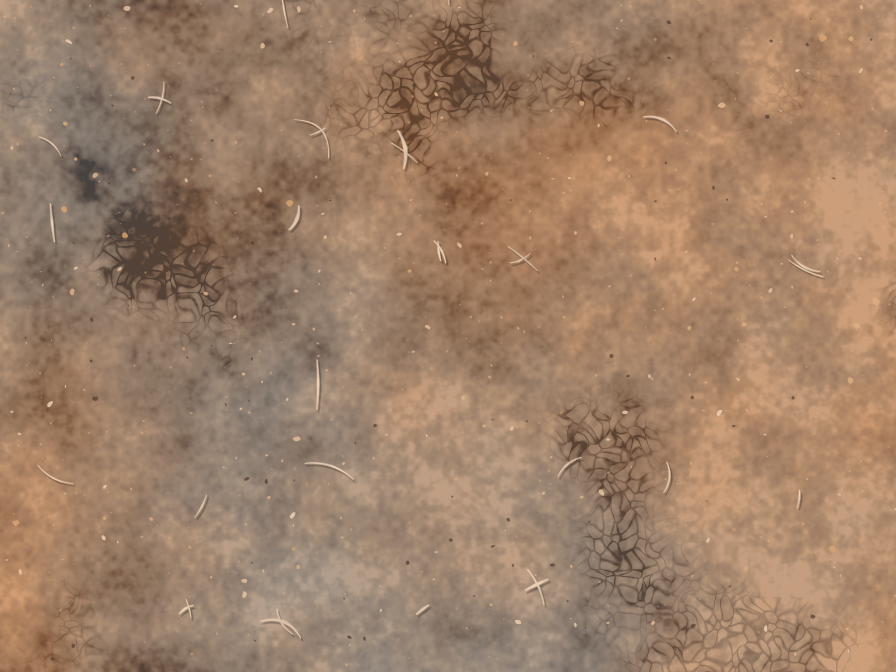
Write a Shadertoy shader that draws this texture.

```glsl
const vec3 DARK_SOIL  = vec3(0.48, 0.36, 0.28);
const vec3 DAMP_SOIL  = vec3(0.56, 0.45, 0.36);
const vec3 MID_SOIL   = vec3(0.62, 0.50, 0.41);
const vec3 DRY_SOIL   = vec3(0.68, 0.55, 0.44);
const vec3 PALE_SOIL  = vec3(0.77, 0.62, 0.50);
const vec3 STRAW      = vec3(0.93, 0.82, 0.71);
const vec3 OCHRE      = vec3(0.84, 0.63, 0.43);
const vec3 WARM_SHIFT = vec3(0.22, 0.00, -0.16);
const float BROAD_CONTRAST = 6.2;
const float CLUMP_CONTRAST = 4.2;
const float GRAIN_CONTRAST = 2.4;
const float CRACK_DEPTH    = 2.1;
const float CRUMB_SCALE = 52.0;
const float SPECK_SCALE = 24.0;
const float DUST_SCALE  = 58.0;
const float STRAW_SCALE = 5.5;
const float SOFTNESS    = 0.0028;  // edge width, in canvas heights

vec2 hash2(vec2 p) {
    vec3 q = fract(p.xyx * vec3(0.1031, 0.1030, 0.0973));
    q += dot(q, q.yzx + 33.33);
    return fract((q.xx + q.yz) * q.zy);
}

mat2 rotation(float angle) {
    float c = cos(angle), s = sin(angle);
    return mat2(c, s, -s, c);
}

float noise(vec2 p) {
    vec2 i = floor(p), f = fract(p);
    f = f * f * (3.0 - 2.0 * f);
    float low  = mix(hash2(i).x, hash2(i + vec2(1, 0)).x, f.x);
    float high = mix(hash2(i + vec2(0, 1)).x, hash2(i + vec2(1, 1)).x, f.x);
    return mix(low, high, f.y);
}

float fbm(vec2 p, int octaves) {
    float sum = 0.0, total = 0.0, weight = 1.0;
    for (int i = 0; i < octaves; i++) {
        sum += weight * noise(p);
        total += weight;
        weight *= 0.5;
        p = rotation(0.6) * p * 2.03 + 17.3;
    }
    return sum / total;
}

// Cellular crumbs: x is the gap to the next crumb, y a random shade
vec2 crumbs(vec2 p) {
    vec2 cell = floor(p);
    float nearest = 8.0, second = 8.0, shade = 0.0;
    for (int y = -1; y <= 1; y++)
    for (int x = -1; x <= 1; x++) {
        vec2 id = cell + vec2(x, y);
        vec2 h = hash2(id + 71.0);
        float d = length(id + h - p);
        if (d < nearest) { second = nearest; nearest = d; shade = h.x; }
        else second = min(second, d);
    }
    return vec2(second - nearest, shade);
}

// Scattered grit: x is coverage, y a random tint
vec2 specks(vec2 p, float scale, float chance, float seed) {
    vec2 q = p * scale, id = floor(q) + seed;
    vec2 pick = hash2(id), place = hash2(id + 31.7), form = hash2(id + 63.1);
    vec2 d = rotation(6.283 * form.x) * (fract(q) - mix(vec2(0.2), vec2(0.8), place));
    d.y *= 1.0 + 0.8 * form.y;
    float radius = mix(0.045, 0.13, pick.y * pick.y);
    float edge = length(d) - radius * (0.7 + 0.6 * noise(q * 9.0));
    float soft = SOFTNESS * scale * 0.5;
    return vec2(step(pick.x, chance) * smoothstep(soft, -soft, edge), form.y);
}

// Bent, tapered plant fibres, some of them crossing in pairs
float straws(vec2 p) {
    vec2 q = p * STRAW_SCALE, id = floor(q) + 5.0;
    float cover = 0.0, soft = SOFTNESS * STRAW_SCALE * 0.5;
    float pick = hash2(id).x;
    for (int k = 0; k < 2; k++) {
        vec2 seed = id + float(k) * 47.0;
        vec2 form = hash2(seed + 13.0), size = hash2(seed + 29.0);
        vec2 center = mix(vec2(0.28), vec2(0.72), hash2(id + 83.0)) + 0.06 * float(k) * (size - 0.5);
        vec2 d = rotation(6.283 * form.x) * (fract(q) - center);
        float halfLength = mix(0.06, 0.21, size.x);
        d.y += (form.y - 0.5) * 5.0 * d.x * d.x;
        float along = clamp(d.x, -halfLength, halfLength);
        float halfWidth = mix(0.007, 0.024, size.y * size.y) * (1.0 - 0.5 * abs(along) / halfLength);
        float edge = length(d - vec2(along, 0.0)) - halfWidth;
        float present = step(pick, k == 0 ? 0.5 : 0.17);
        cover = max(cover, present * smoothstep(soft, -soft, edge));
    }
    return cover;
}

vec3 soilColor(float tone) {
    vec3 c = mix(DARK_SOIL * 0.72, DARK_SOIL, clamp(tone + 3.0, 0.0, 1.0));
    c = mix(c, DAMP_SOIL, clamp(tone + 2.0, 0.0, 1.0));
    c = mix(c, MID_SOIL, clamp(tone + 1.0, 0.0, 1.0));
    c = mix(c, DRY_SOIL, clamp(tone, 0.0, 1.0));
    return mix(c, PALE_SOIL, clamp(tone - 1.0, 0.0, 1.0));
}

void mainImage(out vec4 fragColor, in vec2 fragCoord) {
    vec2 p = fragCoord / iResolution.y;

    // Trodden relief, clumps and fine grain
    vec2 slope = rotation(1.05) * p * vec2(1.7, 2.9);
    float tone = 0.15 + BROAD_CONTRAST * (fbm(slope + 3.7, 4) - 0.5);
    tone += CLUMP_CONTRAST * (fbm(p * 15.0 + 9.0, 4) - 0.5);
    tone += GRAIN_CONTRAST * (fbm(p * 95.0, 2) - 0.5);

    // Loose crumbly patches with dark gaps
    vec2 warp = vec2(noise(p * 38.0), noise(p * 38.0 + 50.0));
    vec2 crumb = crumbs(p * CRUMB_SCALE + 1.6 * warp);
    float loose = smoothstep(0.53, 0.70, fbm(p * 3.4 + 21.0, 5));
    float gap = 1.0 - smoothstep(0.02, 0.32, crumb.x);
    tone += loose * (1.2 * (crumb.y - 0.5) - 0.3 - CRACK_DEPTH * gap);

    // Warm and greyish stains
    vec3 color = soilColor(tone);
    color += WARM_SHIFT * (fbm(p * 2.6 + 40.0, 4) - 0.5);

    // Grit, dust and dark pits
    vec2 dust = specks(p, DUST_SCALE, 0.10, 11.0);
    vec2 grit = specks(p, SPECK_SCALE, 0.20, 137.0);
    vec2 pit = specks(p, SPECK_SCALE * 1.4, 0.05, 211.0);
    color = mix(color, DARK_SOIL * 0.65, 0.7 * pit.x);
    color = mix(color, mix(OCHRE, STRAW, dust.y), 0.6 * dust.x);
    color = mix(color, mix(OCHRE, STRAW, grit.y), 0.85 * grit.x);

    // Straw over its faint shadow
    color *= 1.0 - 0.25 * straws(p + vec2(-0.003, 0.004));
    color = mix(color, STRAW * (0.9 + 0.18 * noise(p * 60.0)), 0.92 * straws(p));

    fragColor = vec4(color, 1.0);
}
```
